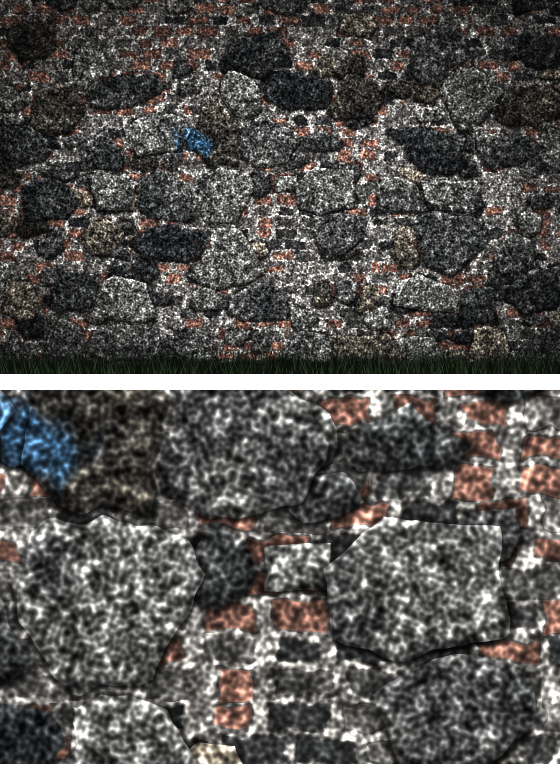
Top: the whole. Bottom: its middle third, enlarged.
Give the GLSL for this texture, as a Shadertoy shader.

```glsl
// Old rubble wall: dark field stones, broken bricks and gritty mortar above a strip of grass.

const vec2 LARGE_CELL = vec2(0.156, 0.134);
const vec2 SMALL_CELL = vec2(0.078, 0.060);
const vec2 BRICK_CELL = vec2(0.062, 0.030);
const float JOINT = 0.004;
const float GRIT = 2.05;
const float EXPOSURE = 1.2;
const float VIGNETTE = 0.52;
const float GRASS_HEIGHT = 0.085;
const vec2 PAINT_SPOT = vec2(0.52, 0.62);
const vec3 MORTAR = vec3(0.475, 0.465, 0.45);
const vec3 STONE_DARK = vec3(0.105, 0.11, 0.115);
const vec3 STONE_LIGHT = vec3(0.41, 0.408, 0.395);
const vec3 BRICK_RED = vec3(0.46, 0.325, 0.28);
const vec3 PAINT_BLUE = vec3(0.13, 0.25, 0.36);
const vec3 GRASS_DARK = vec3(0.03, 0.045, 0.03);
const vec3 GRASS_LIGHT = vec3(0.19, 0.25, 0.16);
const float TAU = 6.2832;

struct Stone { float dist; vec2 id; vec2 local; };

vec2 hash(vec2 p) {
  vec3 q = fract(p.xyx * vec3(0.1031, 0.1030, 0.0973));
  q += dot(q, q.yzx + 33.33);
  return fract((q.xx + q.yz) * q.zy);
}

float corner(vec2 i, vec2 f, vec2 o) {
  float a = TAU * hash(i + o).x;
  return dot(vec2(cos(a), sin(a)), f - o);
}

// Gradient noise
float noise(vec2 p) {
  vec2 i = floor(p), f = p - i;
  vec2 u = f * f * f * (f * (f * 6.0 - 15.0) + 10.0);
  return 1.4 * mix(mix(corner(i, f, vec2(0, 0)), corner(i, f, vec2(1, 0)), u.x),
                   mix(corner(i, f, vec2(0, 1)), corner(i, f, vec2(1, 1)), u.x), u.y);
}

vec2 noise2(vec2 p) { return vec2(noise(p), noise(p + 40.0)); }

// Fine grain, strongest at the smallest scale
float grit(vec2 p) {
  float sum = 0.0, freq = 38.0, amp = 0.24;
  for (int i = 0; i < 4; i++) {
    sum += amp * noise(p * freq + float(i) * 7.3);
    p = mat2(0.8, 0.6, -0.6, 0.8) * p;
    freq *= 1.7;
    amp *= 1.22;
  }
  return sum;
}

// Irregular polygon as the maximum of half planes
float polygon(vec2 q, vec2 id) {
  float d = -1.0;
  for (int k = 0; k < 7; k++) {
    vec2 h = hash(id + float(k) * 5.7);
    float a = (float(k) + 0.8 * h.x) * TAU / 7.0;
    vec2 n = vec2(cos(a), sin(a));
    d = max(d, dot(q, n) - mix(0.68, 1.06, h.y) * pow(abs(n.x) + abs(n.y), 0.6));
  }
  return d;
}

// Nearest stone of a jittered, row-shifted grid
Stone findStone(vec2 p, vec2 cell, float presence, float seed) {
  Stone s = Stone(1.0, vec2(0), vec2(0));
  float second = 1.0, row = floor(p.y / cell.y);
  for (int j = -1; j <= 1; j++) {
    float r = row + float(j), shift = hash(vec2(r, seed)).x;
    float col = floor(p.x / cell.x - shift);
    for (int i = -1; i <= 1; i++) {
      vec2 id = vec2(col + float(i), r) + seed;
      vec2 jitter = (hash(id) - 0.5) * vec2(0.35, 0.45);
      vec2 center = (id - seed + vec2(shift, 0) + 0.5 + jitter) * cell;
      float chance = presence * mix(1.0, 0.5, step(0.87, center.y));
      if (hash(id + 31.0).x > chance) continue;
      vec2 extent = cell * mix(vec2(0.32, 0.34), vec2(0.58, 0.56), hash(id + 17.0));
      vec2 q = (p - center) / extent;
      float d = polygon(q, id) * min(extent.x, extent.y);
      if (d < s.dist) { second = s.dist; s = Stone(d, id, q); }
      else second = min(second, d);
    }
  }
  s.dist = max(s.dist, (s.dist - second) * 0.5 + JOINT);
  return s;
}

// Paints one layer of stones with a crevice around each
vec3 layStones(vec3 wall, Stone s, vec2 p, float grain, float px) {
  vec2 h = hash(s.id + 53.0);
  float tone = 0.9 * pow(h.x, 1.2) + 0.32 * noise(p * 12.0 + s.id * 3.0);
  vec3 col = mix(STONE_DARK, STONE_LIGHT, clamp(tone, 0.0, 1.0));
  col *= mix(vec3(1), vec3(1.07, 1.0, 0.91), step(0.75, h.y));
  col = col * exp(GRIT * grain) + 0.06 * grain;
  float rim = smoothstep(-0.012, -0.002, s.dist);
  col *= 1.0 + rim * clamp(0.6 * s.local.y, -0.45, 0.45);
  float blot = length((p - PAINT_SPOT) * vec2(1.0, 1.4)) + 0.04 * noise(p * vec2(50, 16));
  float paint = 0.7 * (1.0 - smoothstep(0.02, 0.065, blot));
  col = mix(col, PAINT_BLUE * exp(GRIT * grain), paint);
  float depth = mix(0.25, 0.6, smoothstep(-0.6, 0.6, s.local.y));
  wall *= mix(depth, 1.0, smoothstep(0.0, 0.008, s.dist));
  return mix(wall, col, 1.0 - smoothstep(-px, px, s.dist));
}

vec3 layBricks(vec3 wall, vec2 p, float grain, float px) {
  vec2 g = p / BRICK_CELL;
  g.x += hash(vec2(floor(g.y), 9.0)).x;
  vec2 id = floor(g), h = hash(id + 71.0);
  vec2 extent = mix(vec2(0.24, 0.28), vec2(0.46, 0.45), hash(id + 83.0));
  vec2 e = (abs(g - id - 0.5) - extent) * BRICK_CELL;
  float d = max(e.x, e.y) + 0.004 * noise(p * 55.0) + 0.003 * grain;
  float red = step(0.55, h.x + 0.4 * noise(p * 4.0));
  vec3 col = mix(mix(STONE_DARK, MORTAR, h.y), BRICK_RED * mix(0.75, 1.15, h.y), red);
  wall *= mix(0.55, 1.0, smoothstep(0.0, 0.004, d));
  return mix(wall, col * exp(0.85 * GRIT * grain), 0.9 - 0.9 * smoothstep(-px, px, d));
}

vec3 growGrass(vec3 col, vec2 p, float px) {
  float ground = 0.035 + 0.012 * noise(vec2(p.x * 9.0, 2.3));
  col = mix(col, GRASS_DARK, 1.0 - smoothstep(ground - 0.015, ground + 0.02, p.y));
  for (int k = 0; k < 9; k++) {
    float layer = float(k), width = 0.011;
    float lean = hash(vec2(layer, 4.0)).x - 0.5;
    float x = (p.x - lean * p.y) / width + layer * 0.37;
    vec2 h = hash(vec2(floor(x), layer + 90.0));
    float top = GRASS_HEIGHT * mix(0.3, 1.0, h.x) * (1.0 - 0.07 * layer);
    float d = abs(fract(x) - 0.5) * width - 0.0021 * (1.0 - p.y / top);
    float blade = (1.0 - smoothstep(-px, px, d)) * step(p.y, top);
    col = mix(col, mix(GRASS_DARK, GRASS_LIGHT, h.y * h.y), blade);
  }
  return col;
}

void mainImage(out vec4 fragColor, in vec2 fragCoord) {
  vec2 p = fragCoord / iResolution.y;
  float px = 0.7 / iResolution.y, grain = grit(p);
  vec2 q = p + 0.005 * noise2(p * 19.0) + 0.0022 * noise2(p * 60.0);
  vec2 bent = q + 0.03 * noise2(p * 2.7);

  // Wall from back to front
  vec3 col = MORTAR * (exp(GRIT * grain) + 0.2 * noise(p * 14.0));
  col = layBricks(col, q, grain, px);
  col = layStones(col, findStone(bent, SMALL_CELL, 0.38, 113.0), p, grain, px);
  col = layStones(col, findStone(bent, LARGE_CELL, 0.8, 205.0), p, grain, px);

  // Dark corners and top, then grass
  vec2 c = (fragCoord / iResolution.xy - vec2(0.5, 0.45)) * vec2(1.5, 1.65);
  col *= EXPOSURE * (1.0 - VIGNETTE * smoothstep(0.35, 1.05, length(c)));
  col = growGrass(max(col, 0.025), p, px);
  fragColor = vec4(clamp(col, 0.0, 1.0), 1.0);
}
```
